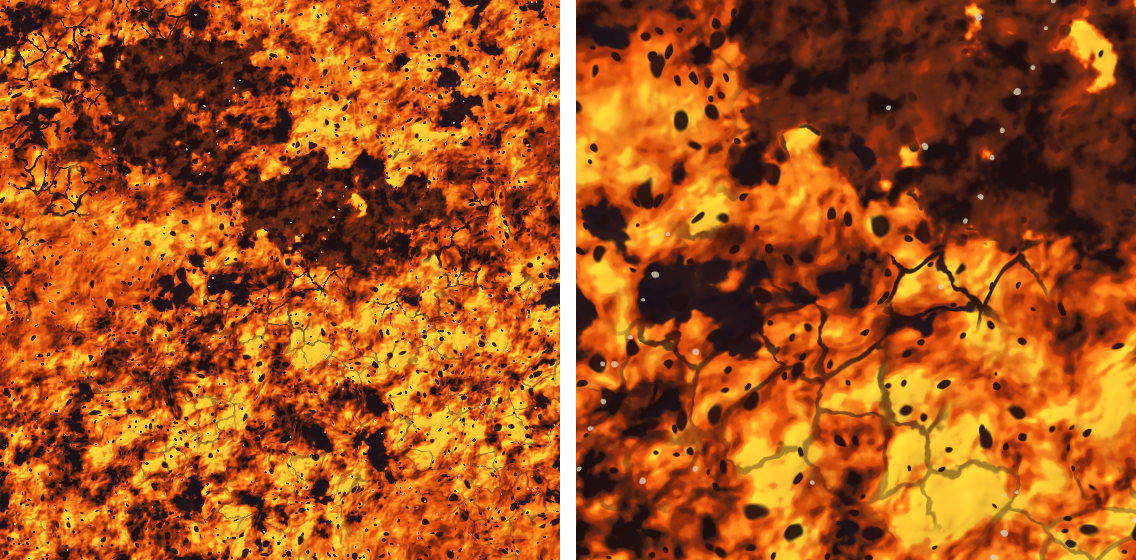
Left: the whole. Right: its middle third, enlarged.
Give the GLSL for this texture, as a three.js fragment shader.

```glsl
// Corroded iron: flaking orange rust with dark crust, cracks, pits and soot.
varying vec2 vUv;

#define SOOT vec3(0.13, 0.06, 0.06)
#define BROWN vec3(0.37, 0.15, 0.08)
#define RED vec3(0.60, 0.18, 0.05)
#define ORANGE vec3(0.87, 0.31, 0.05)
#define AMBER vec3(0.97, 0.51, 0.11)
#define GOLD vec3(0.99, 0.77, 0.20)
#define NAVY vec3(0.11, 0.07, 0.10)
#define CLUMP_SCALE 28.0
#define GRIT_SCALE 66.0
#define CRACK_SCALE 27.0
#define PIT_SCALE 44.0
#define RELIEF 8.0

float hash(vec2 p) {
  return fract(sin(dot(p, vec2(127.1, 311.7))) * 43758.5453);
}

vec2 hash2(vec2 p) {
  return vec2(hash(p), hash(p + 57.3));
}

float noise(vec2 p) {
  vec2 i = floor(p), f = fract(p);
  f = f * f * (3.0 - 2.0 * f);
  return mix(mix(hash(i), hash(i + vec2(1.0, 0.0)), f.x),
             mix(hash(i + vec2(0.0, 1.0)), hash(i + 1.0), f.x), f.y);
}

// Fractal noise, scaled to mean 0 and deviation of about 1.
float fbm(vec2 p) {
  float sum = 0.0, amp = 0.533;
  for (int i = 0; i < 4; i++) {
    sum += amp * (noise(p) - 0.5);
    p = mat2(1.6, 1.2, -1.2, 1.6) * p + 17.3;
    amp *= 0.5;
  }
  return sum / 0.132;
}

// Gap between the two nearest cell points: near zero along cell borders.
float cellEdge(vec2 p) {
  vec2 i = floor(p), f = fract(p);
  float near = 8.0, next = 8.0;
  for (int y = -1; y <= 1; y++) {
    for (int x = -1; x <= 1; x++) {
      vec2 o = vec2(float(x), float(y));
      float d = length(o + hash2(i + o) - f);
      next = min(next, max(near, d));
      near = min(near, d);
    }
  }
  return next - near;
}

// Scattered round holes, one at most per grid cell.
float pits(vec2 p, float share) {
  vec2 i = floor(p), offset = fract(p) - mix(vec2(0.3), vec2(0.7), hash2(i));
  float radius = mix(0.12, 0.28, hash(i + 3.7));
  float d = length(offset) + 0.12 * (noise(p * 4.0) - 0.5);
  return (1.0 - smoothstep(radius - 0.06, radius + 0.06, d)) * step(hash(i + 9.1), share);
}

float blob(vec2 p, vec2 center, vec2 radius) {
  vec2 d = (p - center) / radius;
  return 1.3 - 1.3 * dot(d, d);
}

float crustField(vec2 p) {
  return max(blob(p, vec2(0.30, 0.82), vec2(0.21, 0.14)),
             blob(p, vec2(0.60, 0.62), vec2(0.18, 0.10)));
}

vec3 rustRamp(float t) {
  vec3 c = mix(SOOT, BROWN, smoothstep(-1.6, -0.95, t));
  c = mix(c, RED, smoothstep(-0.95, -0.4, t));
  c = mix(c, ORANGE, smoothstep(-0.4, 0.2, t));
  c = mix(c, AMBER, smoothstep(0.2, 0.95, t));
  return mix(c, GOLD, smoothstep(0.95, 1.75, t));
}

void main() {
  vec2 p = vUv;
  vec2 warped = p + 0.005 * vec2(fbm(p * 16.0), fbm(p * 16.0 + 41.0));

  // Noise at three sizes, and the lit slope of the middle one
  float broad = fbm(p * 5.0 + 12.0);
  float clump = fbm(warped * CLUMP_SCALE);
  float grit = fbm(p * GRIT_SCALE + 5.0);
  float slope = 0.132 * (clump - fbm((warped + vec2(-0.0025, 0.0025)) * CLUMP_SCALE));

  // Rust tone: brighter and harsher low down, calmer in hazy bands
  float low = 1.0 - smoothstep(-0.06, 0.06, p.y - 0.36 - 0.17 * p.x + 0.02 * broad);
  float haze = smoothstep(0.3, 1.3, fbm(p * vec2(4.0, 8.0) + 40.0));
  float detail = 0.55 * clump + 0.4 * grit + RELIEF * slope;
  float tone = 0.35 + 0.12 * low + 0.3 * broad + detail * (1.0 + 0.25 * low) * (1.0 - 0.45 * haze);

  // Dark crust with a red stain running below it
  float stain = smoothstep(-0.6, 0.7, crustField(p + vec2(0.0, 0.06)));
  float crust = smoothstep(0.0, 0.45,
    crustField(p) - 0.45 * clump - 0.2 * grit + 0.25 * fbm(p * 11.0));
  tone -= 0.75 * stain;
  tone = mix(tone, -1.22 + 0.28 * grit + 3.0 * slope, 0.92 * crust);
  vec3 color = rustRamp(tone) * (1.0 + 1.2 * slope);

  // Blue-black soot clumps
  float soot = 0.7 * fbm(p * 6.0 + 30.0) - 0.6 * clump - 0.2 * grit + 0.4 * low;
  color = mix(color, NAVY, 0.9 * smoothstep(1.5, 1.85, soot));

  // Broken cracks between flakes, then pits of two sizes
  float flaking = smoothstep(-0.5, 0.5, fbm(p * 3.5 + 70.0)) * (1.0 - crust) * (1.0 - 0.6 * low);
  float crack = 1.0 - smoothstep(0.04, 0.13, cellEdge(warped * CRACK_SCALE + 0.06 * grit));
  crack *= smoothstep(0.42, 0.58, noise(p * 22.0 + 8.0)) * flaking;
  float pit = max(pits(warped * PIT_SCALE, 0.2), pits(warped * PIT_SCALE * 2.1 + 31.0, 0.22));
  color = mix(color, SOOT, 0.92 * max(crack, pit * (1.0 - 0.5 * crust)));

  // Rare pale mineral glints
  color = mix(color, vec3(0.85, 0.8, 0.7), 0.8 * pits(p * 130.0 + 3.0, 0.004));
  gl_FragColor = vec4(clamp(color, 0.0, 1.0), 1.0);
}
```
